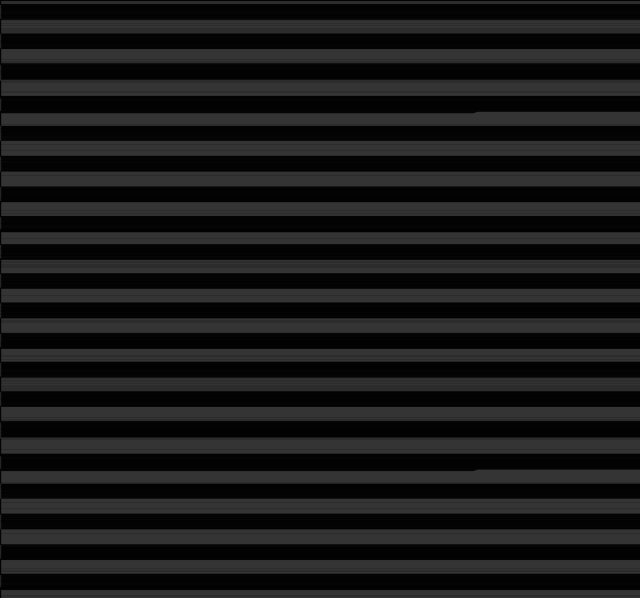
Reproduce this pattern procedurally as a WebGL 2 fragment shader.

```glsl
#version 300 es
precision highp float;
// Horizontal charcoal bands on black, slightly uneven in spacing and thickness.
// Twelve bands form a tile that repeats down the canvas; each band is a 1D
// distance to its drifted centre, with faint scan-line grain and small steps.

uniform vec2 u_resolution;
out vec4 fragColor;

const vec3 BLACK = vec3(0.006);
const vec3 CHARCOAL = vec3(0.203);
const vec3 CHARCOAL_DARK = vec3(0.172);

const float GRAIN_ROWS = 478.0;      // scan lines down the canvas
const float TILE_ROWS = 286.0;       // scan lines in one tile
const float BANDS = 12.0;            // bands in one tile
const float PITCH = TILE_ROWS / GRAIN_ROWS / BANDS;
const float FIRST_CENTRE = 0.0446;   // first band, measured from the top
const float DARK_ROW_SHARE = 0.24;
const float GAP_GRAIN = 0.014;
const float EDGE_SOFTNESS = 0.022;   // in pitches
const float STEP_BAND = 3.0;         // band whose upper edge steps up
const float STEP_X = 0.748;
const float STEP_RISE = 0.05;        // in pitches
const float MARGIN_WIDTH = 0.002;    // offset sliver at the left
const float TOP_LINE = 0.0016;       // dark line along the top

// Unevenness of the bands, in pitches
const float DRIFT[12] = float[12](0.0, -0.01, 0.05, 0.115, 0.08, 0.11,
                                  0.117, 0.095, 0.045, 0.02, 0.028, 0.02);
const float THICKNESS[12] = float[12](0.46, 0.48, 0.54, 0.42, 0.50, 0.50,
                                      0.46, 0.40, 0.45, 0.46, 0.50, 0.43);

float hash(float n) {
    return fract(sin(n * 12.9898) * 43758.5453);
}

// Coverage of the nearest band; y runs down from the top
float bandMask(float x, float y, float aa) {
    float s = (y - FIRST_CENTRE) / PITCH;
    float k = floor(s + 0.5);
    float band = mod(k, BANDS);
    int i = int(band + 0.5);
    float halfThick = 0.5 * THICKNESS[i];
    float offset = s - k - DRIFT[i];
    float isStepped = 1.0 - step(0.5, abs(band - STEP_BAND));
    float rise = STEP_RISE * isStepped * smoothstep(STEP_X - 0.01, STEP_X, x);
    float dist = max(-offset - halfThick - rise, offset - halfThick);
    return 1.0 - smoothstep(-aa, aa, dist);
}

void main() {
    vec2 uv = gl_FragCoord.xy / u_resolution;
    float y = 1.0 - uv.y;
    vec2 pixel = 1.0 / u_resolution;
    float aa = max(EDGE_SOFTNESS, 0.6 * pixel.y / PITCH);

    // Bands, with a half-pitch shift in the left sliver
    float inside = smoothstep(-0.5, 0.5, (uv.x - MARGIN_WIDTH) / pixel.x);
    float mask = mix(0.7 * bandMask(uv.x, y + 0.5 * PITCH, aa),
                     bandMask(uv.x, y, aa), inside);
    mask *= smoothstep(-0.5, 0.5, (y - TOP_LINE) / pixel.y);

    // Scan-line grain, identical in every tile
    float grain = hash(mod(floor(y * GRAIN_ROWS), TILE_ROWS) + 1.0);
    float darkRow = 1.0 - step(DARK_ROW_SHARE, grain);
    vec3 bandColour = mix(CHARCOAL, CHARCOAL_DARK, darkRow);
    vec3 gapColour = BLACK + GAP_GRAIN * grain * grain;

    fragColor = vec4(mix(gapColour, bandColour, mask), 1.0);
}
```
